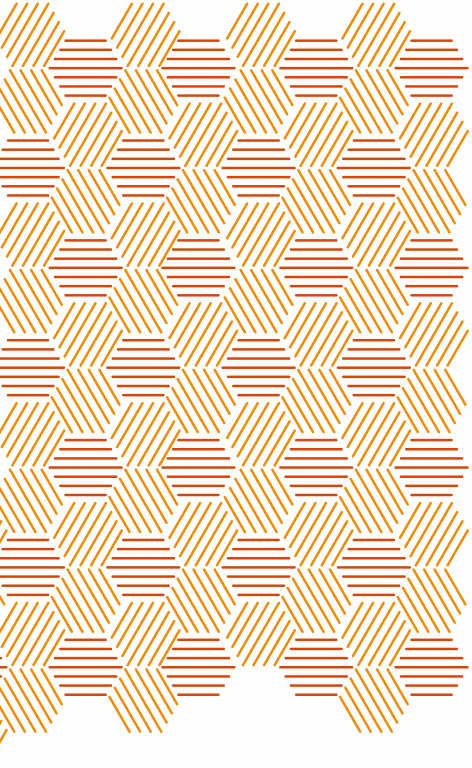
Reproduce this pattern procedurally as a WebGL 1 fragment shader.

```glsl
precision highp float;

uniform vec2 u_resolution;

// Hexagon height as a share of the canvas height; lengths below are in hexagon heights
const float HEX_HEIGHT = 0.08668;
const vec2 FIRST_CENTER = vec2(0.4206, 0.5235);
const float COLUMN_STEP = 0.866;
const float HEX_RADIUS = 0.5774;

const float LINE_SPACING = 0.1375;
const float LINE_WIDTH = 0.0376;
const float OUTER_LINE = 3.0;
const float END_INSET = 0.02;

// Small registration shifts of two groups of hexagons
const float SLASH_SHIFT = 0.035;
const float RED_SHIFT = -0.038;
const float RED_SHIFT_COLUMN = 3.0;

// Ragged limits of the tiling
const float LAST_COLUMN = 7.0;
const float LAST_ROW_EVEN = 10.0;
const float LAST_ROW_ODD = 9.0;
const float LEFT_EDGE_FIRST_ROW = 7.0;
const float LEFT_EDGE_LAST_ROW = 10.0;
const vec2 GAP_CELL = vec2(4.0, 10.0);

const vec3 PAPER = vec3(1.0, 0.995, 0.995);
const vec3 ORANGE = vec3(0.92, 0.55, 0.04);
const vec3 RED = vec3(0.83, 0.28, 0.04);

bool isDrawn(vec2 cell, float odd) {
    if (cell.x == -1.0) {
        return cell.y >= LEFT_EDGE_FIRST_ROW && cell.y <= LEFT_EDGE_LAST_ROW;
    }
    float lastRow = mix(LAST_ROW_EVEN, LAST_ROW_ODD, odd);
    bool inside = cell.x >= 0.0 && cell.x <= LAST_COLUMN
               && cell.y >= 0.0 && cell.y <= lastRow;
    return inside && distance(cell, GAP_CELL) > 0.5;
}

// Distance to a stack of parallel strokes trimmed to a hexagon
float hatchedHexagon(vec2 p, vec2 direction) {
    vec2 q = vec2(dot(p, direction), dot(p, vec2(-direction.y, direction.x)));
    float index = clamp(floor(q.y / LINE_SPACING + 0.5), -OUTER_LINE, OUTER_LINE);
    float offset = index * LINE_SPACING;
    float halfLength = HEX_RADIUS - END_INSET - 0.5 * LINE_WIDTH - abs(offset) * HEX_RADIUS;
    vec2 toStroke = vec2(max(abs(q.x) - halfLength, 0.0), q.y - offset);
    return length(toStroke) - 0.5 * LINE_WIDTH;
}

void main() {
    float pixel = 1.0 / (u_resolution.y * HEX_HEIGHT);
    vec2 fromTop = vec2(gl_FragCoord.x, u_resolution.y - gl_FragCoord.y);
    vec2 p = fromTop * pixel - FIRST_CENTER;
    float nearColumn = floor(p.x / COLUMN_STEP + 0.5);
    vec3 color = PAPER;

    // Neighbours are included because shifted strokes cross cell borders
    for (int i = -1; i <= 1; i++) {
        float column = nearColumn + float(i);
        float odd = mod(column, 2.0);
        float nearRow = floor(p.y - 0.5 * odd + 0.5);
        for (int j = -1; j <= 1; j++) {
            vec2 cell = vec2(column, nearRow + float(j));
            if (!isDrawn(cell, odd)) continue;

            // Three stroke directions take turns down each column
            float kind = mod(cell.y + 1.0 - odd, 3.0);
            vec2 center = vec2(column * COLUMN_STEP, cell.y + 0.5 * odd);
            vec2 direction = vec2(0.5, 0.866);
            vec3 ink = ORANGE;
            if (kind < 0.5) {
                direction = vec2(1.0, 0.0);
                ink = RED;
                if (column == RED_SHIFT_COLUMN) center.x += RED_SHIFT;
            } else if (kind < 1.5) {
                direction.y = -direction.y;
                center.x += SLASH_SHIFT;
            }
            float coverage = clamp(0.5 - hatchedHexagon(p - center, direction) / pixel, 0.0, 1.0);
            color = mix(color, ink, coverage);
        }
    }
    gl_FragColor = vec4(color, 1.0);
}
```
